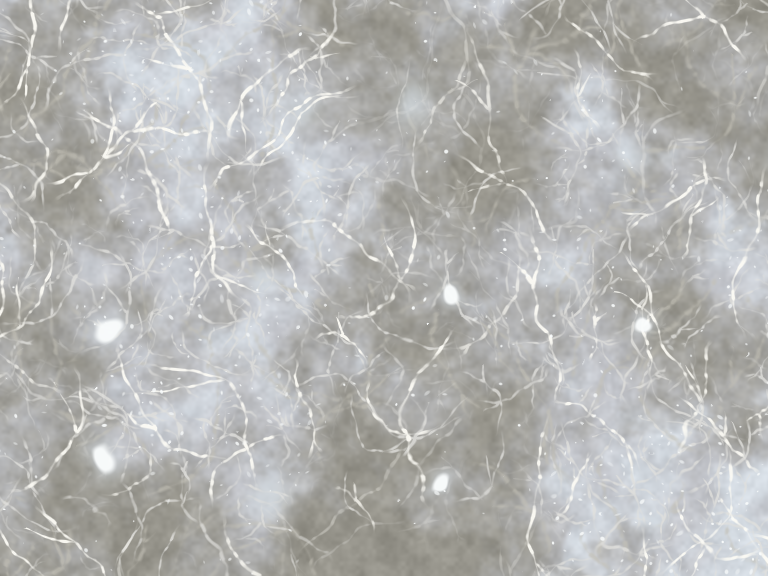
Reproduce this texture procedurally as a Shadertoy shader.

```glsl
// Microscope view of a pale fungal mat: bluish haze over warm grey depths,
// crossed by curved, forking, beaded threads at several depths of focus.
// Threads are scattered per grid cell; haze is value-noise fbm.

const float PI = 3.14159265;
const vec3 DEPTH_GREY = vec3(0.588, 0.580, 0.545);
const vec3 HAZE_BLUE = vec3(0.765, 0.773, 0.797);
const vec3 DEEP_THREAD = vec3(0.765, 0.755, 0.715);
const vec3 MID_THREAD = vec3(0.88, 0.878, 0.865);
const vec3 BRIGHT_THREAD = vec3(0.99, 0.985, 0.96);
const vec3 GLOW_BLUE = vec3(0.86, 0.895, 0.925);
const vec3 SPORE_WHITE = vec3(0.98, 0.99, 0.99);

vec3 hash3(vec2 p) {
    vec3 h = fract(p.xyx * vec3(0.1031, 0.1030, 0.0973));
    h += dot(h, h.yxz + 33.33);
    return fract((h.xxy + h.yzz) * h.zyx);
}

float noise(vec2 p) {
    vec2 i = floor(p), f = fract(p);
    f = f * f * (3.0 - 2.0 * f);
    float low = mix(hash3(i).x, hash3(i + vec2(1, 0)).x, f.x);
    float high = mix(hash3(i + vec2(0, 1)).x, hash3(i + vec2(1, 1)).x, f.x);
    return mix(low, high, f.y);
}

vec2 wobble(vec2 p) { return vec2(noise(p), noise(p + 31.0)) - 0.5; }

float fbm(vec2 p) {
    float sum = 0.0, gain = 0.44;
    for (int i = 0; i < 5; i++) {
        sum += gain * noise(p);
        p = mat2(1.6, 1.2, -1.2, 1.6) * p + 17.3;
        gain *= 0.6;
    }
    return sum;
}

// Broad crowding of growth, shared by haze, threads and specks
float crowding(vec2 p) { return noise(p * 2.7 + 41.0); }

mat2 turn(float a) { return mat2(cos(a), -sin(a), sin(a), cos(a)); }

// Coverage of one bent thread along x, with a fork and bright beads
float thread(vec2 q, float len, vec3 rnd, float width, float blur) {
    float x = q.x / len;
    if (abs(x) > 1.0) return 0.0;
    float bend = 1.3 * (rnd.x - 0.5), phase = 40.0 * rnd.y;
    float curve = bend * (x * x - 0.4) + 0.05 * sin(5.0 * x + phase)
                + 0.014 * sin(15.0 * x + 2.0 * phase);
    float slope = 2.0 * bend * x + 0.25 * cos(5.0 * x + phase)
                + 0.21 * cos(15.0 * x + 2.0 * phase);
    float d = abs(q.y - curve * len) / sqrt(1.0 + slope * slope);
    // The fork leaves the stem partway and thins towards its end
    float run = x - mix(-0.2, 1.1, rnd.z);
    float side = (rnd.y < 0.5 ? -1.0 : 1.0) * mix(0.5, 1.1, rnd.x);
    float forkSlope = slope + side;
    if (run > 0.0 && run < 0.4)
        d = min(d, abs(q.y - (curve + side * run) * len) / sqrt(1.0 + forkSlope * forkSlope)
                   + 5.0 * width * run * run);
    if (d > 2.0 * width + blur) return 0.0;
    float bead = smoothstep(0.15, 0.85, noise(vec2(q.x * 125.0, phase + q.y * 90.0)));
    float patchy = noise(vec2(q.x * 34.0, phase + 7.0));
    float w = width * (0.45 + 0.85 * bead);
    float taper = smoothstep(1.0, 0.7, abs(x));
    return smoothstep(w + blur, w - blur, d) * taper * (0.16 + 0.65 * bead + 0.5 * patchy);
}

// Strongest thread of a scattered layer; each cell grows two
float threadLayer(vec2 p, float cell, float width, float blur, float seed) {
    vec2 home = floor(p / cell);
    float cover = 0.0;
    for (int k = 0; k < 18; k++) {
        vec2 id = home + vec2(k % 3, (k / 3) % 3) - 1.0;
        vec2 key = id + seed + 57.0 * float(k / 9);
        vec3 place = hash3(key), form = hash3(key + 211.0);
        vec2 centre = (id + place.xy) * cell;
        float angle = 1.7 + 2.6 * (place.z - 0.5) + PI * step(0.5, form.z);
        float len = cell * mix(0.25, 0.8, form.y);
        float c = thread(turn(angle) * (p - centre), len, form, width, blur);
        if (c > 0.0)
            cover = max(cover, c * smoothstep(0.1, 0.6, crowding(centre) + 0.4 * (form.x - 0.3)));
    }
    return min(cover, 1.0);
}

// Small uneven glints, one possible per cell
float glints(vec2 p, float cell, float chance, float blur) {
    vec2 id = floor(p / cell);
    vec3 rnd = hash3(id + 503.0), form = hash3(id + 907.0);
    vec2 q = turn(PI * form.x) * (p - (id + 0.3 + 0.4 * rnd.xy) * cell);
    float d = length(q * vec2(mix(0.5, 1.0, form.y), 1.1));
    float radius = mix(0.0010, 0.0034, form.z * form.z);
    return smoothstep(radius + blur, radius - blur, d) * step(rnd.z, chance) * mix(0.35, 1.0, form.y);
}

// Rare oval spores: x is the body, y the blurred glow
vec2 spores(vec2 p, float cell) {
    vec2 id = floor(p / cell);
    vec3 place = hash3(id + 83.0), form = hash3(id + 131.0);
    vec2 q = p - (id + 0.3 + 0.4 * place.xy) * cell + 0.013 * wobble(p * 38.0);
    q = turn(PI * form.x) * q;
    float d = length(q * vec2(1.0, 1.3)) / mix(0.017, 0.031, form.y);
    float body = smoothstep(1.2, 0.7, d) * step(place.z, 0.28);
    float glow = exp(-0.55 * d * d) * step(place.z, 0.75);
    return vec2(body, glow);
}

void mainImage(out vec4 fragColor, in vec2 fragCoord) {
    vec2 p = fragCoord / iResolution.y;
    float pixel = 0.6 / iResolution.y;
    float crowd = crowding(p);
    vec2 warped = p + 0.026 * wobble(p * 9.0) + 0.006 * wobble(p * 38.0);

    // Clouded ground with bright dense patches and mottling
    float cloud = 0.33 * crowd + 0.67 * fbm(warped * 7.0 + 3.0);
    vec3 color = mix(DEPTH_GREY, HAZE_BLUE, smoothstep(0.33, 0.69, cloud));
    float dense = smoothstep(0.55, 0.80, cloud + 0.22 * (noise(warped * 19.0) - 0.5));
    color = mix(color, GLOW_BLUE, 0.7 * dense);
    color += 0.055 * (noise(warped * 33.0) - 0.5) + 0.06 * (noise(p * 70.0) - 0.5);
    color += 0.04 * (noise(p * 140.0) - 0.5);

    // Threads from blurred depth to sharp focus, with fine tangles
    float deep = threadLayer(warped, 0.19, 0.0030, 0.0036, 11.0);
    float tangle = threadLayer(warped, 0.085, 0.0016, max(0.0018, pixel), 155.0);
    float mid = threadLayer(warped, 0.13, 0.0019, max(0.0018, pixel), 307.0);
    float sharp = threadLayer(warped, 0.21, 0.0023, max(0.0017, pixel), 701.0);
    vec2 spore = spores(p, 0.31);
    color = mix(color, DEEP_THREAD, 0.6 * deep);
    color = mix(color, GLOW_BLUE, 0.65 * spore.y);
    color = mix(color, MID_THREAD, 0.75 * tangle * smoothstep(0.36, 0.62, cloud));
    color = mix(color, MID_THREAD, 0.8 * mid);
    color = mix(color, BRIGHT_THREAD, 0.95 * sharp);

    // Spores and glints on top
    color = mix(color, SPORE_WHITE, 0.95 * spore.x);
    float chance = 0.02 + 0.4 * smoothstep(0.4, 0.75, cloud);
    float glint = glints(p + 0.012 * wobble(p * 30.0), 0.017, chance, max(0.0014, pixel));
    color = mix(color, SPORE_WHITE, 0.95 * glint);
    fragColor = vec4(clamp(color, 0.0, 1.0), 1.0);
}
```
